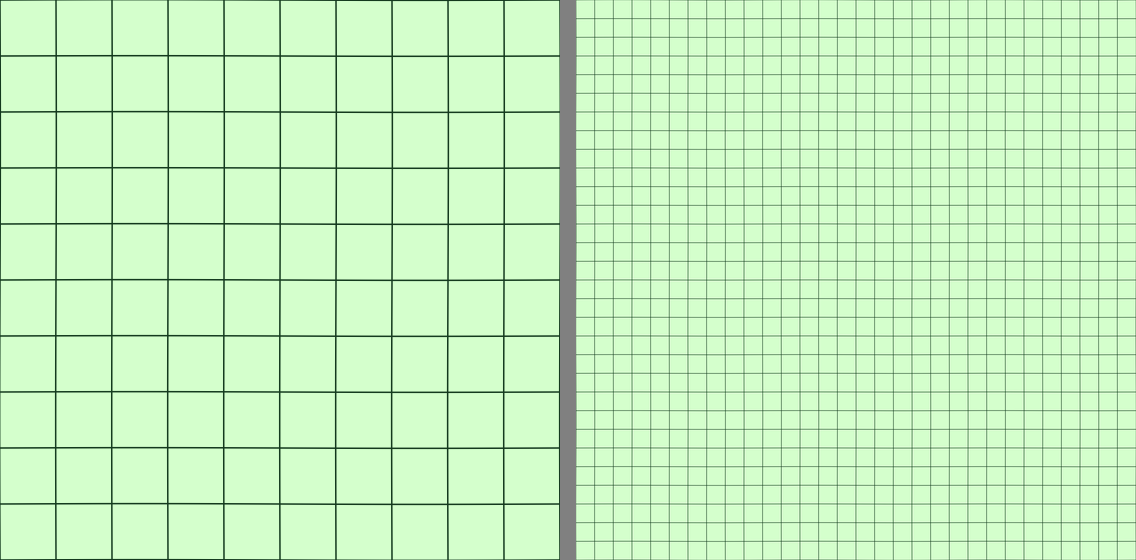
Left: one tile. Right: repeated 3 by 3.
This pattern is drawn by a WebGL 1 fragment shader. Its source:

```glsl
precision highp float;

uniform vec2 u_resolution;

const float CELLS = 10.0;          // repeats across and down
const float LINE_WIDTH = 0.0027;   // share of the canvas
const float DRIFT = 0.0006;        // sideways sway of a line
const float DRIFT_VARIATION = 0.4;
const float TONE_STEPS = 20.0;     // ink changes along a line
const float TONE_VARIATION = 0.025;
const float TAU = 6.2831853;
const vec3 PAPER = vec3(0.83, 1.0, 0.80);
const vec3 INK = vec3(0.075, 0.225, 0.115);

float hash(vec2 p) {
  vec3 q = fract(vec3(p.xyx) * 0.1031);
  q += dot(q, q.yzx + 33.33);
  return fract((q.x + q.y) * q.z);
}

// Value noise along one line, wrapping after TONE_STEPS
float lineNoise(float along, float seed) {
  float t = along * TONE_STEPS;
  float cell = floor(t);
  float a = hash(vec2(mod(cell, TONE_STEPS), seed));
  float b = hash(vec2(mod(cell + 1.0, TONE_STEPS), seed));
  return mix(a, b, smoothstep(0.0, 1.0, t - cell));
}

// One family of parallel lines: x is pixel coverage, y is ink tone
vec2 ruledLines(float across, float along, float sway, float pixel, float seed) {
  float nearest = floor(across * CELLS + 0.5);
  float id = mod(nearest, CELLS) + seed;

  // Slight lean that returns to its start at the canvas edge
  float amount = 1.0 + DRIFT_VARIATION * (hash(vec2(id, 7.0)) - 0.5);
  float center = nearest / CELLS + sway * DRIFT * amount * sin(TAU * along);

  // Overlap of the line with the pixel's width
  float d = abs(across - center);
  float halfLine = 0.5 * LINE_WIDTH;
  float overlap = min(d + 0.5 * pixel, halfLine) - max(d - 0.5 * pixel, -halfLine);
  float coverage = clamp(overlap / pixel, 0.0, 1.0);

  float tone = 0.5 * (hash(vec2(id, 3.0)) + lineNoise(along, id)) - 0.5;
  return vec2(coverage, tone);
}

void main() {
  vec2 uv = gl_FragCoord.xy / u_resolution;
  vec2 pixel = 1.0 / u_resolution;

  vec2 vertical = ruledLines(uv.x, uv.y, -1.0, pixel.x, 11.0);
  vec2 horizontal = ruledLines(uv.y, uv.x, 1.0, pixel.y, 41.0);

  // Lay both families of lines over the paper
  vec3 color = PAPER;
  color = mix(color, INK + TONE_VARIATION * vertical.y, vertical.x);
  color = mix(color, INK + TONE_VARIATION * horizontal.y, horizontal.x);

  gl_FragColor = vec4(color, 1.0);
}
```
